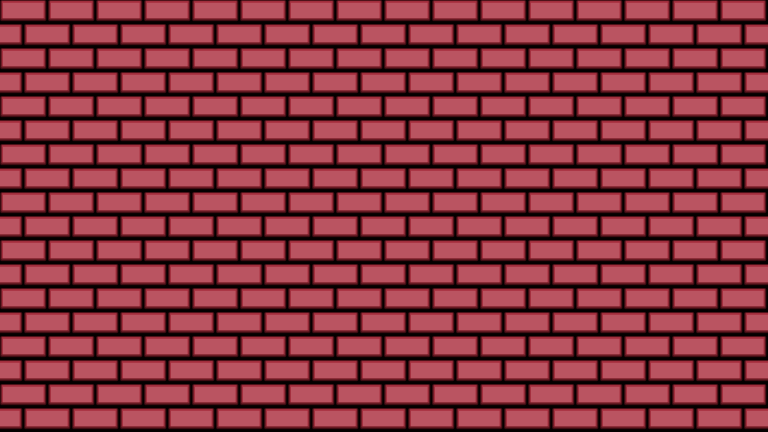
A Shadertoy shader for this texture:

```glsl
// A wall of bevelled red bricks in running bond on black mortar.
// Each brick is a stack of nested rounded boxes, inset by different amounts
// at the sides, top and bottom, so the rim is lit from above.

#define REPEATS vec2(16.0, 18.0)      // bricks across, rows down (even)
#define CELL vec2(32.0, 16.0)         // units spanned by one brick and its mortar
#define BRICK_SIZE vec2(30.8, 14.0)   // outer brick size, in cell units
#define BRICK_CENTER vec2(15.5, 7.1)  // from the upper left of the cell
#define CORNER_RADIUS 1.1
#define MORTAR vec3(0.015, 0.0, 0.0)
#define SHADOW vec3(0.21, 0.04, 0.06)
#define DARK_RIM vec3(0.30, 0.06, 0.09)
#define MID_RIM vec3(0.49, 0.14, 0.18)
#define BRIGHT_RIM vec3(0.66, 0.19, 0.25)
#define FACE vec3(0.73, 0.33, 0.38)

float roundedBox(vec2 p, vec2 halfSize, float radius) {
    vec2 q = abs(p) - halfSize + radius;
    return length(max(q, 0.0)) + min(max(q.x, q.y), 0.0) - radius;
}

// Coverage of the brick shrunk by inset = (each side, top, bottom); y points down.
float layer(vec2 p, vec3 inset, float pixel) {
    vec2 halfSize = 0.5 * BRICK_SIZE - vec2(inset.x, 0.5 * (inset.y + inset.z));
    p.y -= 0.5 * (inset.y - inset.z);
    float radius = max(CORNER_RADIUS - 0.4 * inset.x, 0.2);
    return clamp(0.5 - roundedBox(p, halfSize, radius) / pixel, 0.0, 1.0);
}

void mainImage(out vec4 fragColor, in vec2 fragCoord) {
    vec2 uv = fragCoord / iResolution.xy;
    vec2 unitsPerPixel = REPEATS * CELL / iResolution.xy;
    float pixel = max(unitsPerPixel.x, unitsPerPixel.y);

    // Rows count from the top; every second row shifts by half a brick.
    vec2 grid = vec2(uv.x, 1.0 - uv.y) * REPEATS + 0.5 - BRICK_CENTER / CELL;
    grid.x += 0.5 * mod(floor(grid.y), 2.0);
    vec2 p = (fract(grid) - 0.5) * CELL;

    // Rim from the outer shadow inwards, then the flat face.
    vec3 color = MORTAR;
    color = mix(color, SHADOW, layer(p, vec3(0.0), pixel));
    color = mix(color, DARK_RIM, layer(p, vec3(0.35, 0.2, 0.5), pixel));
    color = mix(color, MID_RIM, layer(p, vec3(0.8, 0.4, 1.1), pixel));
    color = mix(color, BRIGHT_RIM, layer(p, vec3(1.3, 0.7, 2.0), pixel));
    color = mix(color, FACE, layer(p, vec3(1.9, 1.8, 2.0), pixel));
    fragColor = vec4(color, 1.0);
}
```
